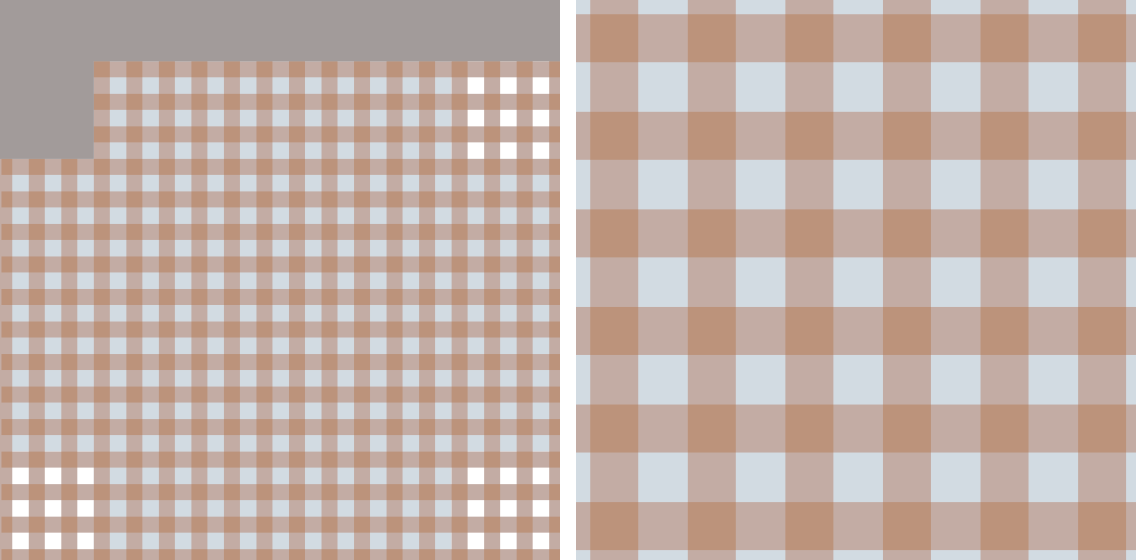
Left: the whole. Right: its middle third, enlarged.
A WebGL 2 fragment shader for this pattern:

```glsl
#version 300 es
precision highp float;
// Gingham check on a pale ground, with white corner patches and a plain grey notch.

uniform vec2 u_resolution;
out vec4 fragColor;

const float PERIOD = 0.05808;      // one check repeat, in canvas widths
const float FIRST_STRIPE = 0.0514; // start of stripe 0, from left and top
const float STRIPE_DUTY = 0.492;   // stripe width as a share of the repeat
const float LEFT_SEAM = 0.0026;    // margin without horizontal stripes

// Block borders, counted in repeats from stripe 0
const float NOTCH_TOP = 1.0;
const vec2 NOTCH_CORNER = vec2(2.0, 4.0);
const float PATCH_START = 13.0;

const vec3 GROUND = vec3(0.825, 0.860, 0.888);
const vec3 WHITE = vec3(1.0);
const vec3 SINGLE_STRIPE = vec3(0.765, 0.675, 0.643);
const vec3 CROSSING = vec3(0.737, 0.576, 0.482);
const vec3 NOTCH_GREY = vec3(0.635, 0.608, 0.604);

// Smooth coverage of the side where x is greater than the edge
float above(float x, float edge, float pixel) {
    return clamp((x - edge) / pixel + 0.5, 0.0, 1.0);
}

// Smooth coverage of the repeating stripe that starts at each whole number
float stripe(float x, float pixel) {
    float fromCentre = abs(fract(x - 0.5 * STRIPE_DUTY + 0.5) - 0.5);
    return 1.0 - above(fromCentre, 0.5 * STRIPE_DUTY, pixel);
}

void main() {
    vec2 uv = gl_FragCoord.xy / u_resolution;
    vec2 grid = (vec2(uv.x, 1.0 - uv.y) - FIRST_STRIPE) / PERIOD;
    vec2 pixel = 1.0 / (u_resolution * PERIOD);

    // Block masks
    float left = 1.0 - above(grid.x, NOTCH_CORNER.x, pixel.x);
    float right = above(grid.x, PATCH_START, pixel.x);
    float upper = 1.0 - above(grid.y, NOTCH_CORNER.y, pixel.y);
    float lower = above(grid.y, PATCH_START, pixel.y);
    float topBand = 1.0 - above(grid.y, NOTCH_TOP, pixel.y);
    float patches = max(right * max(upper, lower), left * lower);
    float notch = max(topBand, left * upper);

    // Woven stripes
    float warp = stripe(grid.x, pixel.x);
    float weft = stripe(grid.y, pixel.y);
    weft *= above(uv.x, LEFT_SEAM, 1.0 / u_resolution.x);

    vec3 base = mix(GROUND, WHITE, patches);
    vec3 withWarp = mix(base, SINGLE_STRIPE, warp);
    vec3 underWeft = mix(SINGLE_STRIPE, CROSSING, warp);
    vec3 color = mix(withWarp, underWeft, weft);

    fragColor = vec4(mix(color, NOTCH_GREY, notch), 1.0);
}
```
